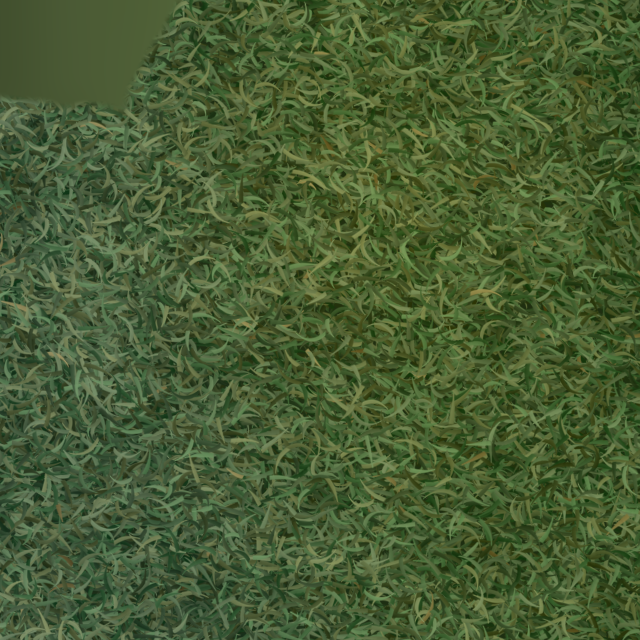
Reproduce this texture procedurally as a Shadertoy shader.

```glsl
#define LAYERS 15
#define CELL 0.029
#define BLADE_WIDTH 0.0034
#define SOFTNESS 0.0016
#define LEAN -0.42
#define CONTRAST 0.95
#define SHADE vec3(0.125, 0.175, 0.070)
#define LIGHT vec3(0.465, 0.520, 0.355)
#define STRAW vec3(0.055, 0.015, -0.035)
#define FRESH vec3(-0.050, 0.025, -0.025)
#define COOL vec3(-0.030, 0.000, 0.040)
#define CLEARING vec3(0.285, 0.345, 0.200)

vec4 hash4(vec2 p) {
    vec4 q = fract(p.xyxy * vec4(0.1031, 0.1030, 0.0973, 0.1099));
    q += dot(q, q.wzxy + 33.33);
    return fract((q.xxyz + q.yzzw) * q.zywx);
}

float noise(vec2 p) {
    vec2 cell = floor(p), f = fract(p);
    f = f * f * (3.0 - 2.0 * f);
    float low = mix(hash4(cell).x, hash4(cell + vec2(1, 0)).x, f.x);
    float high = mix(hash4(cell + vec2(0, 1)).x, hash4(cell + vec2(1, 1)).x, f.x);
    return mix(low, high, f.y);
}

mat2 rotation(float angle) {
    float c = cos(angle), s = sin(angle);
    return mat2(c, s, -s, c);
}

// Broad drifts of hue: cool on the left, fresh on the right, straw in the middle
vec3 regionTint(vec2 uv) {
    float side = smoothstep(0.1, 0.7, uv.x + 0.25 * (uv.y - 0.5));
    float glow = exp(-9.0 * dot(uv - vec2(0.55, 0.64), uv - vec2(0.55, 0.64)));
    return mix(COOL, 0.4 * FRESH, side) + 0.5 * STRAW * glow;
}

float regionTone(vec2 uv) {
    float clumps = 0.6 * noise(uv * 7.0 + 11.0) + 0.4 * noise(uv * 18.0 + 5.0) - 0.5;
    float glow = exp(-9.0 * dot(uv - vec2(0.6, 0.62), uv - vec2(0.6, 0.62)));
    return 0.35 * clumps + 0.07 * glow - 0.10 * (uv.x - 0.4);
}

// One bent, tapering blade; x is coverage, y runs across, z runs along
vec3 blade(vec2 p, float halfLength, float bend, float soft) {
    float along = p.x / halfLength;
    p.y += bend * halfLength * (along * along - 0.3);
    float width = BLADE_WIDTH * (1.0 - 0.75 * smoothstep(-0.6, 1.0, along));
    float side = smoothstep(width + soft, width - soft, abs(p.y));
    float ends = smoothstep(1.0, 0.85, abs(along));
    return vec3(side * ends, clamp(p.y / width, -1.0, 1.0), along);
}

vec3 grass(vec2 uv, float soft) {
    vec3 tint = regionTint(uv);
    float tone = regionTone(uv);
    float swirl = 0.9 * (noise(uv * 8.0 + 40.0) - 0.5);
    vec3 color = SHADE + tint * 0.5;

    // Layers of scattered blades, from the ground up
    for (int layer = 0; layer < LAYERS; layer++) {
        float height = float(layer) / float(LAYERS - 1);
        float seed = float(layer) * 37.0 + 100.0;
        vec2 p = rotation(float(layer) * 0.7) * uv / CELL + seed * 0.37;
        mat2 toCanvas = rotation(-float(layer) * 0.7);
        vec2 base = floor(p);
        for (int k = 0; k < 9; k++) {
            vec2 cell = base + vec2(k % 3 - 1, k / 3 - 1);
            vec4 place = hash4(cell + seed);
            vec4 look = hash4(cell + seed + 57.3);
            vec2 offset = toCanvas * (p - cell - place.xy) * CELL;

            // Most blades share the lean, some cross it
            float angle = LEAN + swirl + 1.5 * (place.z + place.w - 1.0);
            angle += look.w > 0.74 ? 1.25 : 0.0;
            angle += fract(look.w * 17.0) > 0.5 ? 3.14159 : 0.0;
            float halfLength = CELL * mix(0.5, 0.98, look.x);
            vec3 b = blade(rotation(-angle) * offset, halfLength, look.y - 0.5, soft);

            // Height, side light and tip light set the tone
            float value = 0.52 + CONTRAST * (look.z - 0.5) + 0.45 * (height - 0.75);
            value += tone + 0.08 * b.y + 0.06 * b.z;
            float hue = fract(look.x * 13.0 + look.y * 7.0);
            vec3 bladeTint = hue < 0.5 ? FRESH * (1.0 - 2.0 * hue) : STRAW * (2.0 * hue - 1.0);
            vec3 bladeColor = mix(SHADE, LIGHT, clamp(value, 0.0, 1.12)) + bladeTint + tint;
            bladeColor += hue > 0.993 ? vec3(0.12, 0.04, 0.03) : vec3(0);
            color = mix(color, bladeColor, 0.93 * b.x);
        }
    }
    return color;
}

// Distance to the smooth clearing in the upper left corner
float clearingDistance(vec2 uv) {
    float lower = 0.845 - 0.10 * uv.x - uv.y;
    float right = 0.89 * (uv.x - 0.19) - 0.46 * (uv.y - 0.825);
    return max(lower, right) + 0.012 * (noise(uv * 30.0) - 0.5);
}

void mainImage(out vec4 fragColor, in vec2 fragCoord) {
    vec2 uv = fragCoord / iResolution.xy;
    float soft = max(SOFTNESS, 0.7 / iResolution.y);
    vec3 color = grass(uv, soft);

    // Even, gently graded clearing with a blurred rim
    vec3 flatColor = CLEARING + 0.25 * (uv.x - 0.1) * vec3(0.8, 1.0, 0.5);
    flatColor += 0.02 * (noise(uv * 9.0) - 0.5);
    float cover = smoothstep(0.010, -0.012, clearingDistance(uv));
    fragColor = vec4(mix(color, flatColor, cover), 1.0);
}
```
